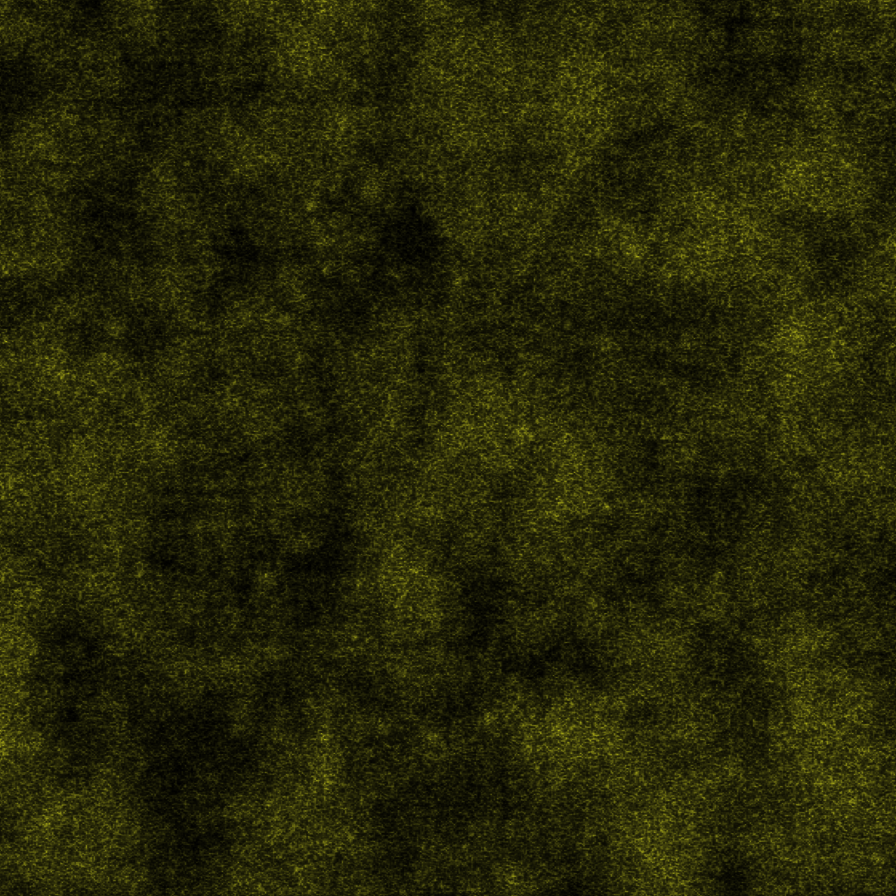
Reproduce this texture procedurally as a WebGL 1 fragment shader.

```glsl
precision highp float;
// Dark olive velvet: mottled worn patches under a fine woven grain.
// Layered value noise makes the patches, stretched noise with sine-bent rows
// makes the weave, and sparse cellular points make the pale spots and lint.
uniform vec2 u_resolution;

const float MEAN_TONE = 0.144;
const float CLOUD_CONTRAST = 0.138;
const float DRIFT_CONTRAST = 0.075;
const float GRAIN_CONTRAST = 1.22;
const float STREAK_CONTRAST = 0.034;
const float DARKEST_PILE = 0.03;

float hash(vec2 cell) {
  vec3 q = fract(cell.xyx * 0.1031);
  q += dot(q, q.yzx + 33.33);
  return fract((q.x + q.y) * q.z);
}

// Smooth value noise, centred on zero
float noise(vec2 p) {
  vec2 cell = floor(p);
  vec2 f = fract(p);
  f = f * f * (3.0 - 2.0 * f);
  float low = mix(hash(cell), hash(cell + vec2(1.0, 0.0)), f.x);
  float high = mix(hash(cell + vec2(0.0, 1.0)), hash(cell + 1.0), f.x);
  return mix(low, high, f.y) - 0.5;
}

// Five octaves, turned between layers to hide the lattice
float clouds(vec2 p, float gain) {
  mat2 turn = mat2(0.8, 0.6, -0.6, 0.8);
  float sum = 0.0;
  float weight = 1.0;
  for (int i = 0; i < 5; i++) {
    sum += weight * noise(p);
    p = turn * p * 2.03 + 17.3;
    weight *= gain;
  }
  return sum;
}

// Fine horizontal fibres on gently wavering rows
float weave(vec2 p) {
  float bend = 0.0010 * sin(p.x * 95.0 + 5.0 * sin(p.y * 23.0))
             + 0.0006 * sin(p.x * 210.0 + p.y * 140.0);
  vec2 q = vec2(p.x, p.y + bend);
  float fibres = noise(q * vec2(290.0, 500.0) + 31.0);
  float dust = noise(p * vec2(560.0, 590.0) + 83.0);
  return fibres + 0.9 * dust;
}

// Faint straight marks along both thread directions
float streaks(vec2 p) {
  return noise(p * vec2(130.0, 5.0) + 11.0)
       + noise(p * vec2(4.0, 170.0) + 57.0);
}

// Cellular glow: a share of the cells holds one soft point
float specks(vec2 p, float cells, float share, float radius) {
  vec2 q = p * cells;
  vec2 home = floor(q);
  float glow = 0.0;
  for (int y = -1; y <= 1; y++) {
    for (int x = -1; x <= 1; x++) {
      vec2 cell = home + vec2(float(x), float(y));
      vec2 centre = cell + vec2(hash(cell + 3.7), hash(cell + 71.2));
      float present = step(1.0 - share, hash(cell + 129.4));
      float size = radius * cells * mix(0.5, 1.2, hash(cell + 45.1));
      vec2 d = (q - centre) / size;
      float strength = mix(0.4, 1.0, hash(cell + 210.6));
      glow = max(glow, present * strength * exp(-dot(d, d)));
    }
  }
  return glow;
}

// Rounds the dark end off smoothly so deep patches keep their grain
float softFloor(float tone, float lowest) {
  float above = tone - lowest;
  return lowest + 0.5 * (above + sqrt(above * above + 0.0008));
}

// Light flecks on a darker ground, strongest where the pile is bright
float addGrain(float base, float fibre) {
  float fleck = exp(GRAIN_CONTRAST * fibre) - 1.05;
  return base + (0.035 + 0.72 * base) * fleck;
}

vec3 olive(float tone) {
  return vec3(tone, tone * 1.01, tone * (0.215 - 0.13 * tone));
}

void main() {
  vec2 p = gl_FragCoord.xy / min(u_resolution.x, u_resolution.y);

  // Worn pile: mottled patches, thread marks, pale spots and lint
  float base = MEAN_TONE + CLOUD_CONTRAST * clouds(p * 11.0 + 23.0, 0.72);
  base += DRIFT_CONTRAST * noise(p * 4.0 + 5.0);
  base += STREAK_CONTRAST * streaks(p);
  base += 0.08 * specks(p, 16.0, 0.22, 0.012);
  base += 0.22 * specks(p, 18.0, 0.12, 0.0055);
  base = softFloor(base, DARKEST_PILE);

  float tone = addGrain(base, weave(p));
  gl_FragColor = vec4(olive(clamp(tone, 0.0, 0.7)), 1.0);
}
```
